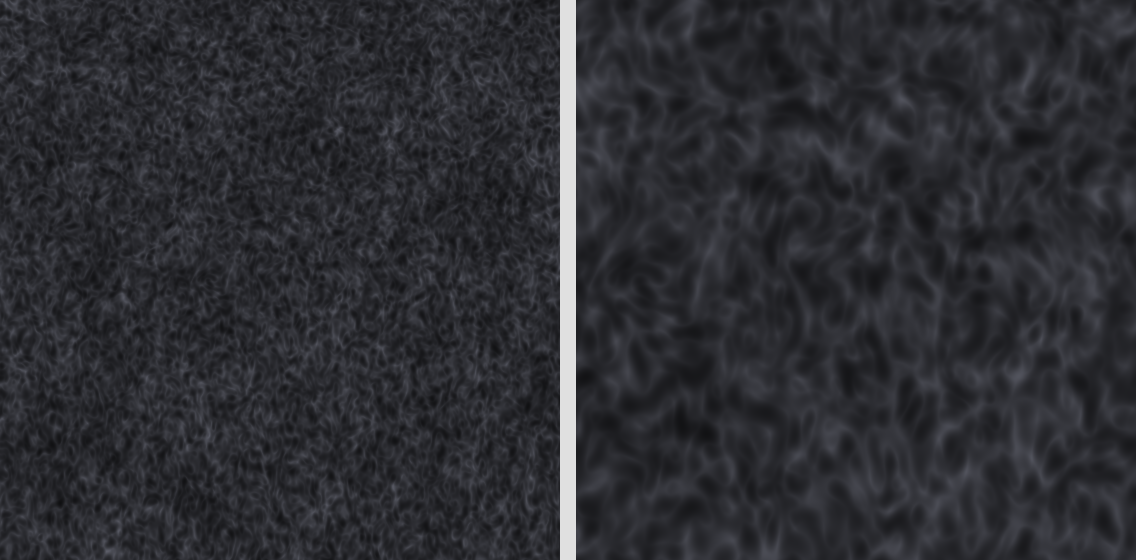
Left, the full canvas; right, a detail of the centre.
This texture is drawn by a Shadertoy shader. Its source:

```glsl
// Dark charcoal felt: a soft mesh of matted fibres with faint mottling and pale wisps.

const vec3  FELT_COLOR   = vec3(0.164, 0.167, 0.186); // median tone of the cloth
const vec2  MESH_FREQ    = vec2(50.0, 47.0);          // main fibre mesh, cells per canvas
const vec2  FINE_FREQ    = vec2(84.0, 74.0);          // thinner fibres
const vec2  GRAIN_FREQ   = vec2(66.0, 58.0);          // dark pits and light tufts
const vec2  CLUMP_FREQ   = vec2(21.0, 17.0);
const vec2  MOTTLE_FREQ  = vec2(7.0, 6.0);
const vec2  WISP_FREQ    = vec2(31.0, 13.0);          // tall, narrow pale wisps
const float MESH_GAIN    = 1.05;                      // gains act on the log of the tone
const float FINE_GAIN    = 0.90;
const float GRAIN_GAIN   = 0.60;
const float CLUMP_GAIN   = 0.30;
const float MOTTLE_GAIN  = 0.25;
const float WISP_GAIN    = 0.38;
const float WARP_FREQ    = 24.0;
const float WARP_AMOUNT  = 0.008;
const float RIDGE_SOFT   = 0.045;                     // rounds the fibre crests
const float RIDGE_MEAN   = 0.18;
const float TAU          = 6.28319;

float hash(vec2 p) {
    vec3 q = fract(p.xyx * vec3(0.1031, 0.1030, 0.0973));
    q += dot(q, q.yzx + 33.33);
    return fract((q.x + q.y) * q.z);
}

// Dot product of a random unit gradient with the offset from its lattice point
float cornerSlope(vec2 cell, vec2 offset) {
    float angle = TAU * hash(cell);
    return dot(vec2(cos(angle), sin(angle)), offset);
}

float gradientNoise(vec2 p) {
    vec2 cell = floor(p);
    vec2 f = p - cell;
    vec2 u = f * f * f * (f * (f * 6.0 - 15.0) + 10.0);
    vec2 e = vec2(1.0, 0.0);
    float low  = mix(cornerSlope(cell, f), cornerSlope(cell + e, f - e), u.x);
    float high = mix(cornerSlope(cell + e.yx, f - e.yx), cornerSlope(cell + 1.0, f - 1.0), u.x);
    return mix(low, high, u.y);
}

// Bright crests along the zero lines of the noise, centred near zero
float fibreRidge(vec2 p) {
    float n = gradientNoise(p);
    return RIDGE_MEAN - sqrt(n * n + RIDGE_SOFT * RIDGE_SOFT);
}

vec2 rotate(vec2 p, float angle) {
    float c = cos(angle), s = sin(angle);
    return vec2(c * p.x - s * p.y, s * p.x + c * p.y);
}

void mainImage(out vec4 fragColor, in vec2 fragCoord) {
    vec2 uv = fragCoord / iResolution.y;

    // Fibres stretch upright towards the bottom edge, and wander a little
    vec2 p = vec2(uv.x, uv.y * (0.70 + 0.15 * uv.y));
    vec2 warp = vec2(gradientNoise(p * WARP_FREQ + 11.3),
                     gradientNoise(p * WARP_FREQ + 47.9));
    p += WARP_AMOUNT * warp;

    // Fibre mesh and grain
    float tone = MESH_GAIN * fibreRidge(rotate(p * MESH_FREQ, 0.35) + 131.7);
    tone += FINE_GAIN * fibreRidge(rotate(p * FINE_FREQ, -0.50) + 217.1);
    tone += GRAIN_GAIN * gradientNoise(rotate(p * GRAIN_FREQ, 0.20) + 313.4);

    // Broad unevenness of the nap
    tone += CLUMP_GAIN * gradientNoise(rotate(p * CLUMP_FREQ, 0.60) + 71.2);
    tone += MOTTLE_GAIN * gradientNoise(rotate(uv * MOTTLE_FREQ, -0.30) + 23.6);

    // Sparse raised wisps
    float wisp = gradientNoise(rotate(p, -0.12) * WISP_FREQ + 401.5);
    tone += WISP_GAIN * smoothstep(0.36, 0.66, wisp);

    fragColor = vec4(FELT_COLOR * exp(tone), 1.0);
}
```
